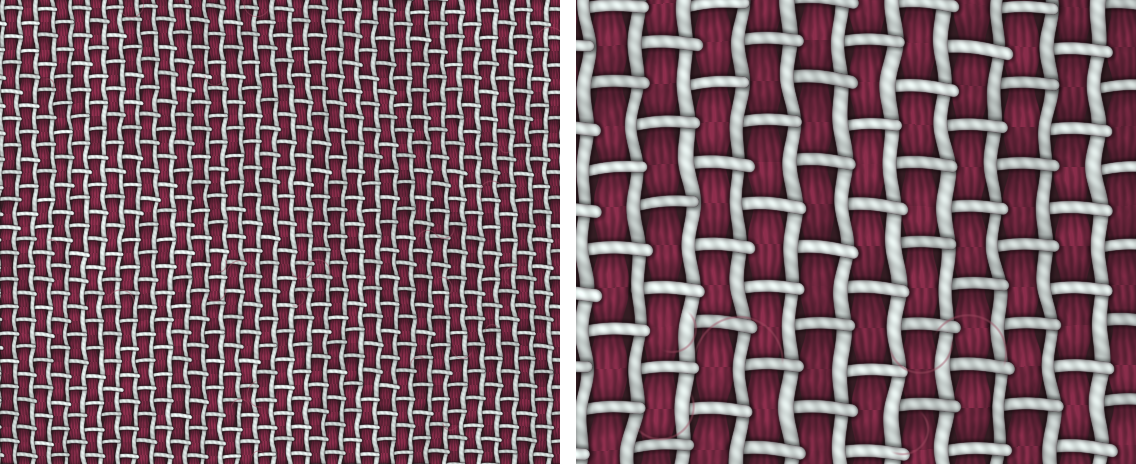
Left: the whole. Right: its middle third, enlarged.
Write a Shadertoy shader that draws this texture.

```glsl
// Open woven cloth: crimson multi-strand warps between thin pale warps, bound by
// pale weft floats that cross every second row, staggered from column to column.
// Each yarn is a distance field with a round profile; hashes and sines vary it.

float hash(vec2 p) {
    return fract(sin(dot(p, vec2(127.1, 311.7))) * 4375.85);
}

// Cellular noise: distance to the nearest jittered point
float cells(vec2 p) {
    vec2 base = floor(p);
    float nearest = 1.0;
    for (int y = -1; y <= 1; y++)
    for (int x = -1; x <= 1; x++) {
        vec2 id = base + vec2(x, y);
        vec2 point = id + vec2(hash(id), hash(id + 37.0));
        nearest = min(nearest, length(p - point));
    }
    return nearest;
}

// Lay a pale round yarn with a soft contact shadow over the cloth
vec3 layYarn(vec3 cloth, float dist, float radius, float tone, float aa) {
    float edge = dist - radius;
    cloth *= mix(0.58, 1.0, smoothstep(-0.02, 0.11, edge));
    float t = clamp(dist / radius, 0.0, 1.0);
    float roundness = sqrt(1.0 - t * t);
    vec3 yarn = mix(vec3(0.36, 0.32, 0.34), vec3(0.87, 0.91, 0.9), roundness) * tone;
    return mix(cloth, yarn, smoothstep(aa, -aa, edge));
}

// Crimson strands: w is the weave position, column its cell
vec3 crimsonWarp(vec2 w, float column, float aa) {
    float parity = mod(column, 2.0);
    float row = 2.0 * round((w.y - parity) / 2.0) + parity;
    float q = w.y - row;                          // 0 at the float, 1 midway
    float bulge = smoothstep(0.05, 0.8, abs(q));
    float x = w.x - column - 0.5 + 0.03 * sin(w.y * 0.9 + column * 2.3);
    float halfWidth = mix(0.25, 0.36, bulge);
    float grain = cells(vec2(w.x * 7.0, w.y * 2.2));
    float twist = x / halfWidth * 6.5 + q * 0.8 + 6.0 * hash(vec2(column, row));
    float strands = 0.5 + 0.5 * sin(2.0 * twist + grain);
    float light = (0.45 + 0.55 * bulge) * (0.55 + 0.4 * strands);
    light *= 1.0 - 0.45 * pow(abs(x) / halfWidth, 2.0);
    light *= 0.8 + 0.4 * hash(vec2(row, column + 5.0)) + 0.35 * (grain - 0.4);
    vec3 yarn = mix(vec3(0.2, 0.085, 0.125), vec3(0.55, 0.18, 0.3), clamp(light, 0.0, 1.0));
    vec3 gap = vec3(0.2, 0.11, 0.135);
    return mix(gap, yarn, smoothstep(aa, -aa, abs(x) - halfWidth));
}

void mainImage(out vec4 fragColor, in vec2 fragCoord) {
    vec2 uv = fragCoord / iResolution.xy;
    float aa = 0.8 * 32.7 / iResolution.x;

    // Weave space: one unit per column and per row, slightly pulled out of true
    vec2 w = uv * vec2(32.7, 34.4) + vec2(0.02, 0.26);
    w.x += 0.12 * sin(uv.y * 5.0 + uv.x * 4.0) + 0.04 * sin(uv.y * 17.0 + uv.x * 9.0);
    w.y += 0.14 * sin(uv.x * 6.0 + uv.y * 3.0) + 0.06 * sin(uv.x * 21.0 - uv.y * 8.0);

    float home = floor(w.x);
    vec3 color = crimsonWarp(w, home, aa);

    // Right to left, so each float dips under its left warp and over its right
    for (int j = 1; j >= -1; j--) {
        float column = home + float(j);
        float parity = mod(column, 2.0);
        float row = 2.0 * round((w.y - parity) / 2.0) + parity;
        float seed = hash(vec2(column, row));
        float seed2 = hash(vec2(row + 11.0, column));

        // Weft float: a capsule with a small tilt, sag and uneven length
        float x = w.x - column;
        float along = clamp(x, 0.0, 1.08 + 0.13 * seed2);
        float y = w.y - row + 0.2 * (seed - 0.5);
        y += 0.16 * (seed2 - 0.5) * (x - 0.5) - 0.05 * sin(3.1416 * x);
        float dist = length(vec2(x - along, y * 0.79));
        float tone = 0.88 + 0.16 * seed + 0.06 * sin(x * 22.0 + y * 9.0);
        color = layYarn(color, dist, 0.108 + 0.022 * seed2, tone, aa);

        // Pale warp: kinked at each crossing, with its own width and tone
        float thread = hash(vec2(column, 3.0));
        float kink = 0.045 * cos(3.1416 * (w.y + column));
        kink += 0.05 * sin(w.y * 0.7 + thread * 6.28) + 0.02 * sin(w.y * 2.3 + column);
        float radius = 0.125 + 0.025 * thread + 0.012 * sin(w.y * 1.3 + column * 4.0);
        tone = 0.86 + 0.1 * thread + 0.07 * sin(3.1416 * (w.y + column) + 1.0);
        tone += 0.04 * sin(w.y * 17.0 + x * 14.0);
        color = layYarn(color, abs(x + kink), radius, tone, aa);
    }

    // Stray fuzz: short, thin arcs of loose crimson fibre
    vec2 p = w * vec2(1.0, 0.79);
    for (int i = 0; i < 26; i++) {
        float n = float(i);
        vec2 center = vec2(hash(vec2(n, 1.0)), hash(vec2(n, 2.0))) * vec2(32.7, 27.2);
        float angle = 6.28 * hash(vec2(n, 4.0));
        vec2 d = p - center;
        float ring = abs(length(d) - 0.35 - 0.5 * hash(vec2(n, 5.0)));
        float arc = smoothstep(0.0, 0.25, dot(d, vec2(cos(angle), sin(angle))));
        float hair = smoothstep(0.025 + aa, 0.0, ring) * arc;
        color = mix(color, vec3(0.62, 0.3, 0.38), 0.45 * hair);
    }

    // Broad, uneven light
    color *= 0.99 + 0.04 * sin(uv.x * 4.0 + uv.y * 2.5) + 0.03 * uv.y;
    fragColor = vec4(color, 1.0);
}
```
